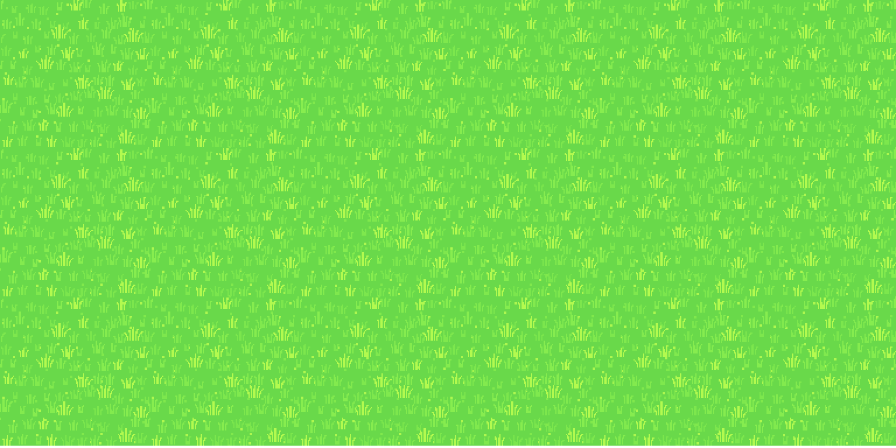
Write a Shadertoy shader that draws this pattern.

```glsl
// Pixel-art meadow: a square tile of grass tufts and specks, six across and three down.

const float TILE_PIXELS = 128.0;   // art pixels along one tile side

vec3 hash3(vec2 cell, float seed) {
    vec3 p = vec3(dot(cell, vec2(127.1, 311.7)),
                  dot(cell, vec2(269.5, 183.3)),
                  dot(cell, vec2(419.2, 371.9))) + seed * 17.3;
    return fract(sin(p) * 4375.85);
}

// Fan of blades, tallest in the middle, with tips that curl outward
bool insideTuft(vec2 d, float blades, float height, vec2 cell) {
    if (abs(d.x) > 11.0 || d.y < 0.0 || d.y > height * 1.1) return false;
    for (float i = 0.0; i < 5.0; i++) {
        if (i >= blades) break;
        vec3 rnd = hash3(cell, 20.0 + i * 7.0);
        float side = i - 0.5 * (blades - 1.0);
        float bladeHeight = height * (1.0 - 0.2 * abs(side)) * mix(0.9, 1.1, rnd.x);
        float t = d.y / bladeHeight;
        float curl = (side * 1.5 + 0.8 * rnd.y) * t * t * t;
        if (t < 1.0 && abs(d.x - side * 2.3 - curl) < 0.72) return true;
    }
    return false;
}

// Small square specks scattered on a finer jittered grid
vec3 addSpecks(vec3 color, vec2 pixel) {
    float size = TILE_PIXELS / 14.0;
    vec2 cell = floor(pixel / size);
    vec3 place = hash3(cell, 91.0);
    vec3 look = hash3(cell, 137.0);
    vec2 d = abs(pixel - floor((cell + mix(vec2(0.2), vec2(0.8), place.xy)) * size));
    float halfSide = look.x < 0.6 ? 1.0 : 0.6;
    if (place.z < 0.45 && max(d.x, d.y) < halfSide)
        color = mix(vec3(0.50, 0.91, 0.30), vec3(0.68, 0.97, 0.31), step(0.4, look.y));
    return color;
}

// Tufts rooted on staggered rows, nearer rows drawn last
vec3 addTufts(vec3 color, vec2 pixel) {
    float count = 10.0;
    float size = TILE_PIXELS / count;
    for (float below = 0.0; below < 2.0; below++) {
        float row = floor(pixel.y / size) - below;
        float shift = 0.5 * mod(row, 2.0);
        float home = floor(pixel.x / size - shift);
        for (float side = -1.0; side <= 1.0; side++) {
            vec2 cell = vec2(home + side, row);
            vec2 wrapped = mod(cell, count);
            vec3 place = hash3(wrapped, 3.0);
            vec3 look = hash3(wrapped, 11.0);
            vec2 jitter = mix(vec2(0.35, 0.0), vec2(0.65, 0.5), place.xy);
            vec2 root = floor((cell + vec2(shift, 0.0) + jitter) * size);

            // An irrational stride spreads the bright tufts evenly
            float order = fract(dot(wrapped, vec2(0.382, 0.271)) + 0.06 * look.x);
            bool bright = order < 0.18;
            float blades = (bright ? 3.0 : 2.0) + floor(look.y * 2.6);
            float height = 3.0 + 1.6 * blades + 2.0 * look.z;
            if (insideTuft(pixel - root, blades, height, wrapped)) {
                vec3 dim = mix(vec3(0.48, 0.90, 0.30), vec3(0.53, 0.93, 0.31), look.z);
                color = bright ? vec3(0.70, 0.98, 0.31) : dim;
            }
        }
    }
    return color;
}

vec3 meadow(vec2 tilePosition) {
    vec2 pixel = floor(fract(tilePosition) * TILE_PIXELS) + 0.5;
    vec3 color = vec3(0.41, 0.85, 0.29);
    color = addSpecks(color, pixel);
    return addTufts(color, pixel);
}

void mainImage(out vec4 fragColor, in vec2 fragCoord) {
    // Average a 4 x 4 grid of samples to smooth the edges
    vec3 sum = vec3(0.0);
    for (int y = 0; y < 4; y++) {
        for (int x = 0; x < 4; x++) {
            vec2 offset = ((vec2(x, y) + 0.5) / 4.0 - 0.5) * 0.8;
            vec2 position = (fragCoord + offset) / iResolution.y;
            // A thin pale border closes the lower edge
            sum += position.y < 0.005 ? vec3(1.0) : meadow(position * 3.0);
        }
    }
    fragColor = vec4(sum / 16.0, 1.0);
}
```
